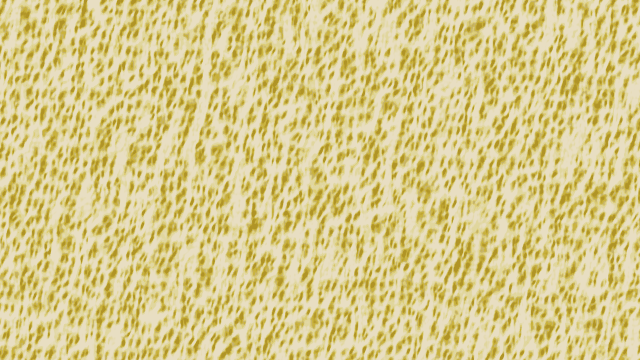
Give the GLSL for this texture, as a WebGL 2 fragment shader.

```glsl
#version 300 es
precision highp float;
// Creamy yellow surface scraped into upright ridges with small slanted pits.

#define PIT_PITCH vec2(0.0195, 0.038)  // spacing of pits, in canvas heights
#define PIT_LEAN 0.2                   // sideways drift of pits per unit of height
#define PIT_WEIGHT 3.9
#define RIDGE_FREQ vec2(31.0, 6.0)
#define RIDGE_LEAN 0.13
#define RIDGE_WEIGHT 1.5
#define CREST_COVER 0.75               // how far tall ridges fill the pits
#define GRAIN_WEIGHT 0.9
#define WARP 0.014
#define LIGHT_STEP vec2(-0.004, 0.005) // short step towards the light
#define LIGHT_WEIGHT 0.8
#define CONTRAST 1.75

uniform vec2 u_resolution;
out vec4 fragColor;

// Integer hash: two random values in 0..1 per cell
vec2 hash2(vec2 cell) {
    uvec2 v = uvec2(ivec2(cell) + 4096);
    v = v * 1664525u + 1013904223u;
    v.x += v.y * 1664525u;
    v.y += v.x * 1664525u;
    v ^= v >> 16u;
    v.x += v.y * 1664525u;
    v.y += v.x * 1664525u;
    v ^= v >> 16u;
    return vec2(v >> 8u) / 16777216.0;
}

float cornerSlope(vec2 cell, vec2 offset) {
    return dot(hash2(cell) * 2.0 - 1.0, offset);
}

// Gradient noise, centred on zero
float noise(vec2 p) {
    vec2 i = floor(p), f = p - i;
    vec2 w = f * f * f * (f * (f * 6.0 - 15.0) + 10.0);
    vec2 e = vec2(1.0, 0.0);
    float low = mix(cornerSlope(i, f), cornerSlope(i + e, f - e), w.x);
    float high = mix(cornerSlope(i + e.yx, f - e.yx), cornerSlope(i + 1.0, f - 1.0), w.x);
    return mix(low, high, w.y);
}

// Rounded distance to the nearest scattered pit: low inside, high on the walls
float pitDistance(vec2 p) {
    vec2 cell = floor(p);
    float sum = 0.0;
    for (int y = -1; y <= 1; y++) {
        for (int x = -1; x <= 1; x++) {
            vec2 c = cell + vec2(x, y);
            vec2 d = c + 0.1 + 0.8 * hash2(c) - p;
            float tightness = mix(0.8, 1.6, hash2(c + 531.0).x);
            sum += exp(-10.0 * tightness * sqrt(dot(d, d) + 0.012));
        }
    }
    return -log(sum) / 10.0;
}

// Relief height, roughly zero mean and unit spread
float relief(vec2 p) {
    p.x += WARP * noise(p * vec2(11.0, 6.0));
    vec2 pitPoint = vec2(p.x - PIT_LEAN * p.y, p.y);
    vec2 ridgePoint = vec2(p.x - RIDGE_LEAN * p.y, p.y);
    pitPoint.x += 0.008 * noise(p * 38.0 + 17.0);
    float ridges = noise(ridgePoint * RIDGE_FREQ + 40.0);
    ridges += 0.5 * noise(ridgePoint * RIDGE_FREQ * 2.1 + 90.0);
    float crest = CREST_COVER * smoothstep(0.05, 0.4, ridges);
    float pits = mix(pitDistance(pitPoint / PIT_PITCH) - 0.44, 0.16, crest);
    float grain = noise(p * vec2(110.0, 75.0));
    return PIT_WEIGHT * pits + RIDGE_WEIGHT * ridges + GRAIN_WEIGHT * grain;
}

// Colour ramp from pit floor to ridge crest, stops placed by area share
vec3 creamRamp(float t) {
    vec3 c = vec3(0.69, 0.58, 0.15);
    c = mix(c, vec3(0.79, 0.70, 0.24), smoothstep(0.03, 0.12, t));
    c = mix(c, vec3(0.78, 0.71, 0.42), smoothstep(0.14, 0.24, t));
    c = mix(c, vec3(0.86, 0.80, 0.46), smoothstep(0.25, 0.37, t));
    c = mix(c, vec3(0.88, 0.84, 0.62), smoothstep(0.40, 0.56, t));
    return mix(c, vec3(0.91, 0.87, 0.76), smoothstep(0.66, 0.93, t));
}

void main() {
    vec2 p = gl_FragCoord.xy / u_resolution.y;
    float height = relief(p);
    float facing = height - relief(p + LIGHT_STEP);
    float tone = height + LIGHT_WEIGHT * facing;
    float share = 1.0 / (1.0 + exp(-CONTRAST * tone));
    fragColor = vec4(creamRamp(share), 1.0);
}
```
